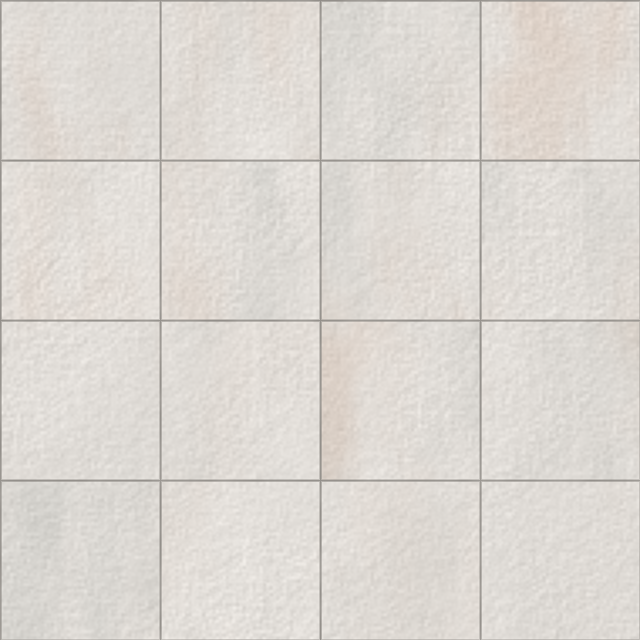
This texture is drawn by a three.js fragment shader. Its source:

```glsl
// Pale cement tiles in a 4 by 4 grid with thin grey joints.
// Each tile takes its own tone and vertically stretched stains from
// value noise; a fine embossed grain roughens the whole surface.

varying vec2 vUv;

const float TILES = 4.0;
const vec2 GRID_SHIFT = vec2(0.0009, -0.0009);
const vec3 CEMENT = vec3(0.882, 0.866, 0.846);
const vec3 COOL_STAIN = vec3(0.805, 0.800, 0.780);
const vec3 WARM_STAIN = vec3(0.855, 0.795, 0.750);
const vec3 PALE_WEAR = vec3(0.915, 0.902, 0.885);
const vec3 JOINT = vec3(0.570, 0.555, 0.535);

float hash(vec2 p) {
  return fract(sin(dot(p, vec2(127.1, 311.7))) * 43758.5453);
}

float noise(vec2 p) {
  vec2 cell = floor(p);
  vec2 f = fract(p);
  vec2 w = f * f * (3.0 - 2.0 * f);
  float low = mix(hash(cell), hash(cell + vec2(1.0, 0.0)), w.x);
  float high = mix(hash(cell + vec2(0.0, 1.0)), hash(cell + vec2(1.0)), w.x);
  return mix(low, high, w.y);
}

float fbm(vec2 p) {
  float sum = 0.0;
  float gain = 0.5;
  for (int i = 0; i < 4; i++) {
    sum += gain * noise(p);
    p = p * 2.03 + vec2(17.3, 9.1);
    gain *= 0.5;
  }
  return sum / 0.9375;
}

// Broad clouds, drawn out vertically, different in every tile
vec3 tileColor(vec2 local, vec2 id) {
  vec2 seed = vec2(hash(id + 3.7), hash(id + 8.2)) * 60.0;
  float cool = smoothstep(0.38, 0.85, fbm(local * vec2(2.6, 1.0) + seed));
  float warm = smoothstep(0.42, 0.85, fbm(local * vec2(2.2, 0.9) + seed + 31.0));
  float pale = smoothstep(0.35, 0.80, fbm(local * vec2(3.4, 1.8) + seed + 73.0));

  vec3 color = mix(CEMENT, PALE_WEAR, 0.45 * pale);
  color = mix(color, COOL_STAIN, cool * mix(0.15, 0.85, hash(id + 1.3)));
  color = mix(color, WARM_STAIN, warm * mix(0.10, 0.75, hash(id + 5.9)));
  return color + 0.018 * (hash(id + 12.4) - 0.5);
}

// Relief lit from the upper left, as a signed brightness
float emboss(vec2 p) {
  vec2 light = vec2(-0.45, 0.45);
  return noise(p - light) - noise(p + light);
}

float grain(vec2 uv) {
  float strength = mix(0.5, 1.3, fbm(uv * 9.0 + 40.0));
  float relief = 0.045 * emboss(uv * 190.0) + 0.022 * emboss(uv * 95.0 + 13.0);
  float speckle = 0.022 * (noise(uv * 256.0 + 5.0) - 0.5);
  return strength * (relief + speckle);
}

// Coverage of a soft line whose centre lies at distance d
float softLine(float d, float inner, float outer) {
  return 1.0 - smoothstep(inner, outer, d);
}

void main() {
  vec2 grid = (vUv - GRID_SHIFT) * TILES;
  vec2 id = floor(grid);
  vec2 local = fract(grid);

  // Tile surface
  vec3 color = tileColor(local, id) + grain(vUv);

  // Joints with a faint light bevel beside them
  vec2 toEdge = min(local, 1.0 - local) / TILES;
  float d = min(toEdge.x, toEdge.y);
  color += 0.012 * softLine(d, 0.002, 0.006);
  float wear = mix(0.82, 1.0, noise(vUv * 40.0));
  color = mix(color, JOINT, wear * softLine(d, 0.0006, 0.0026));

  gl_FragColor = vec4(clamp(color, 0.0, 1.0), 1.0);
}
```
